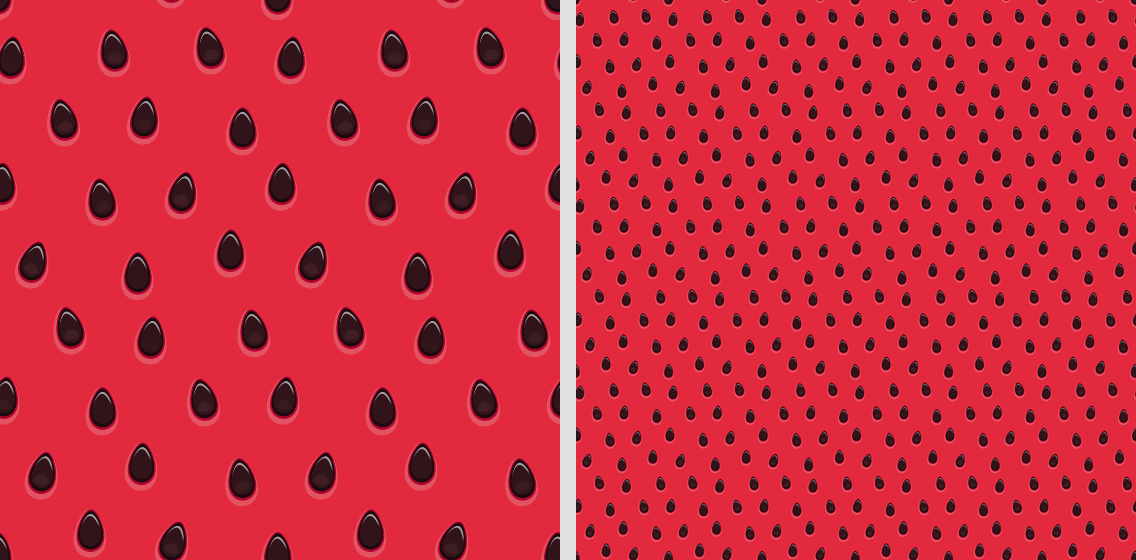
Left: one tile. Right: repeated 3 by 3.
Give the GLSL for this pattern, as a three.js fragment shader.

```glsl
// Watermelon flesh: glossy dark seeds in staggered, gently swaying rows on red.
varying vec2 vUv;

const vec2 GRID = vec2(6.0, 8.0);   // seeds across, rows down
const float ROWS_PER_MOTIF = 4.0;   // the motif repeats half-dropped below itself
const float SOFTNESS = 0.001;       // half width of a smoothed edge

const vec3 FLESH = vec3(0.89, 0.16, 0.24);
const vec3 HALO = vec3(0.89, 0.33, 0.39);
const vec3 RIM = vec3(0.69, 0.02, 0.18);
const vec3 SHELL = vec3(0.11, 0.035, 0.05);
const vec3 BODY = vec3(0.19, 0.08, 0.10);
const vec3 SHEEN = vec3(0.25, 0.12, 0.14);
const vec3 GLINT = vec3(0.66, 0.61, 0.63);

// Approximate distance to an upright egg that narrows towards its top.
float eggDistance(vec2 p, vec2 halfSize) {
  float taper = 1.0 - 0.28 * clamp(p.y / halfSize.y, -1.0, 1.0);
  vec2 radii = halfSize * vec2(taper, 1.0);
  float scaled = length(p / radii);
  float slope = length(p / (radii * radii));
  return scaled * (scaled - 1.0) / max(slope, 0.001);
}

float eggMask(vec2 p, vec2 halfSize) {
  return 1.0 - smoothstep(-SOFTNESS, SOFTNESS, eggDistance(p, halfSize));
}

// Positive angles lean the top to the right.
vec2 lean(vec2 p, float angle) {
  float c = cos(angle);
  float s = sin(angle);
  return vec2(c * p.x - s * p.y, s * p.x + c * p.y);
}

// Sideways and downward drift of a seed, each from -1 to 1.
vec2 sway(float column, float row) {
  vec2 phase = vec2(-192.0, -15.0) + row * vec2(-160.0, 140.0)
             + row * row * vec2(15.0, -15.0);
  return cos(radians(120.0 * column + phase));
}

vec3 paintSeed(vec3 color, vec2 p, float angle) {
  // Dented flesh around the seed
  color = mix(color, HALO, eggMask(lean(p + vec2(0.0013, 0.0057), angle), vec2(0.0280, 0.0434)));
  color = mix(color, RIM, eggMask(lean(p + vec2(0.0, 0.0009), angle), vec2(0.0240, 0.0382)));

  // Shell and body
  vec2 q = lean(p, angle);
  vec2 bodySize = vec2(0.0182, 0.0287);
  float body = eggMask(q, bodySize);
  color = mix(color, SHELL, eggMask(q, vec2(0.0215, 0.0345)));
  color = mix(color, BODY, body);

  // Low sheen on the seeds that lean the most
  float sheen = 1.0 - smoothstep(-0.003, 0.002, eggDistance(q + vec2(0.0, 0.0135), vec2(0.0130, 0.0100)));
  color = mix(color, SHEEN, sheen * smoothstep(0.06, 0.20, abs(angle)));

  // Thin crescent of light below the tip
  float crescent = body * (1.0 - eggMask(q + vec2(0.0010, 0.0036), bodySize));
  return mix(color, GLINT, crescent * smoothstep(0.003, 0.018, q.y));
}

// Paints the seed of one row that lies nearest to the point.
vec3 paintRow(vec3 color, vec2 point, float rowIndex) {
  float wrapped = mod(rowIndex, GRID.y);
  float row = mod(wrapped, ROWS_PER_MOTIF);
  float halfDrop = floor(wrapped / ROWS_PER_MOTIF) * 1.5;
  float stagger = fract(0.195 + 0.414 * row) + halfDrop;
  float column = floor(point.x * GRID.x - stagger + 0.5);

  vec2 drift = sway(column, row);
  vec2 reach = vec2(0.074, 0.083 + 0.0115 * row * row);
  vec2 center = (vec2(column + stagger, rowIndex + 0.734) + drift * reach) / GRID;
  float angle = -0.2 * drift.x + 0.07 * (row - 1.5);

  vec2 offset = point - center;
  return paintSeed(color, vec2(offset.x, -offset.y), angle);
}

void main() {
  // Rows are counted from the top down
  vec2 point = vec2(vUv.x, 1.0 - vUv.y);
  float nearestRow = floor(point.y * GRID.y - 0.734 + 0.5);

  vec3 color = FLESH;
  for (int i = -1; i <= 1; i++) {
    color = paintRow(color, point, nearestRow + float(i));
  }
  gl_FragColor = vec4(color, 1.0);
}
```
